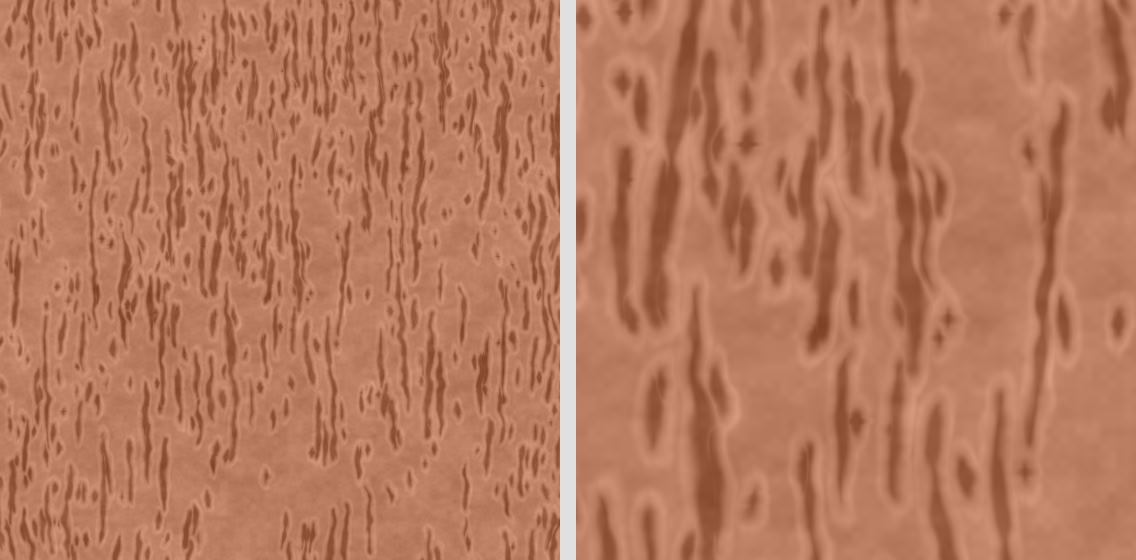
Left, the full canvas; right, a detail of the centre.
A WebGL 2 fragment shader for this texture:

```glsl
#version 300 es
precision highp float;

uniform vec2 u_resolution;
out vec4 fragColor;

vec3 hash3(vec2 p) {
  vec3 q = fract(p.xyx * vec3(0.1031, 0.1030, 0.0973));
  q += dot(q, q.yxz + 33.33);
  return fract((q.xxy + q.yzz) * q.zyx);
}

float noise(vec2 p) {
  vec2 cell = floor(p), f = fract(p);
  f = f * f * (3.0 - 2.0 * f);
  float low = mix(hash3(cell).x, hash3(cell + vec2(1, 0)).x, f.x);
  float high = mix(hash3(cell + vec2(0, 1)).x, hash3(cell + vec2(1, 1)).x, f.x);
  return mix(low, high, f.y);
}

// One scattered upright groove per cell: x = edge distance, y = side of the groove
vec2 grooves(vec2 p, vec2 size, vec2 halfLength, float width, float density, float seed) {
  vec2 nearest = vec2(1.0, 0.0);
  vec2 home = floor(p / size);
  for (int j = -1; j <= 1; j++) {
    for (int i = -1; i <= 1; i++) {
      vec2 cell = home + vec2(i, j);
      vec3 place = hash3(cell + seed);
      vec3 form = hash3(cell + seed + 57.0);
      vec2 center = (cell + place.xy) * size;
      float crowding = noise(center * vec2(5.0, 3.5) + 20.0) - 0.5 + 0.3 * (center.y - 0.5);
      if (place.z > density + 0.7 * crowding) continue;

      vec2 q = p - center;
      q.x -= (form.x - 0.5) * 0.14 * q.y;
      float reach = mix(halfLength.x, halfLength.y, form.y);
      float along = min(abs(q.y) / reach, 1.0);
      float halfWidth = width * mix(0.75, 1.25, form.z) * (1.0 - 0.45 * along * along);
      float d = length(vec2(q.x, 0.6 * max(abs(q.y) - reach, 0.0))) - halfWidth;
      if (d < nearest.x) nearest = vec2(d, sign(q.x));
    }
  }
  return nearest;
}

vec2 closer(vec2 a, vec2 b) {
  return a.x < b.x ? a : b;
}

void main() {
  vec2 p = gl_FragCoord.xy / u_resolution.y;

  // Wandering, ragged groove outlines
  vec2 bent = p;
  bent.x += 0.018 * (noise(p * vec2(9.0, 13.0)) - 0.5);
  bent.x += 0.007 * (noise(p * vec2(35.0, 45.0) + 7.0) - 0.5);

  vec2 groove = grooves(bent, vec2(0.048, 0.25), vec2(0.04, 0.13), 0.0047, 0.62, 11.0);
  groove = closer(groove, grooves(bent, vec2(0.034, 0.11), vec2(0.015, 0.05), 0.0043, 0.52, 83.0));
  groove = closer(groove, grooves(bent, vec2(0.026, 0.04), vec2(0.001, 0.014), 0.0039, 0.40, 149.0));
  float edge = groove.x + 0.0045 * (noise(p * vec2(110.0, 70.0)) - 0.5);

  // Recessed grooves with raised rims
  float depth = 1.0 - smoothstep(-0.0032, 0.0024, edge);
  depth *= mix(0.75, 1.1, noise(p * vec2(40.0, 25.0) + 31.0));
  float rim = exp(-pow((edge - 0.0052) / 0.0026, 2.0));
  rim *= (groove.y > 0.0 ? 1.0 : 0.75) * mix(0.5, 1.3, noise(p * 45.0 + 5.0));

  // Uneven plaster and fine grain
  float tone = 0.05 * (noise(p * vec2(28.0, 36.0) + 3.0) - 0.5);
  tone += 0.045 * (noise(p * vec2(75.0, 95.0) + 61.0) - 0.5);
  tone += 0.028 * (noise(p * 210.0) - 0.5);
  tone += 0.03 * (noise(p * 3.0 + 9.0) - 0.5);
  tone += 0.06 * rim - 0.175 * depth;

  fragColor = vec4(vec3(0.727, 0.487, 0.377) + tone, 1.0);
}
```
